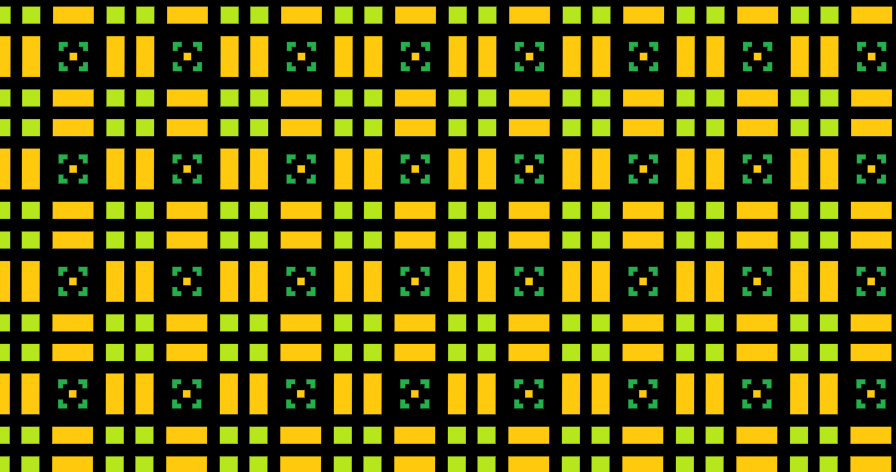
This pattern is drawn by a WebGL 2 fragment shader. Its source:

```glsl
#version 300 es
precision highp float;
// Woven-look grid: yellow bars and lime squares framing green corner brackets on black.

uniform vec2 u_resolution;
out vec4 outColor;

const vec3 BLACK  = vec3(0.0);
const vec3 YELLOW = vec3(1.0, 0.79, 0.055);
const vec3 LIME   = vec3(0.71, 0.905, 0.11);
const vec3 GREEN  = vec3(0.14, 0.69, 0.29);

// Layout, measured in column widths
const float COLUMNS   = 7.857;
const vec2  PITCH     = vec2(1.0, 0.986);
const vec2  FIRST     = vec2(0.636, 0.685);  // centre of the lower left motif
const float SHEAR     = 0.002;               // slight lean of the columns
const vec2  BAR_AT    = vec2(0.370, 0.363);
const vec2  BAR_HALF  = vec2(0.079, 0.075);
const float BAR_REACH = 0.179;               // half the length of a bar

// Signed distance to an axis-aligned box
float boxDistance(vec2 p, vec2 center, vec2 halfSize) {
    vec2 d = abs(p - center) - halfSize;
    return length(max(d, 0.0)) + min(max(d.x, d.y), 0.0);
}

// Signed distance to an L-shaped bracket in the positive quadrant
float bracketDistance(vec2 p, float gap, float inner, float outer) {
    float block = boxDistance(p, vec2(0.5 * (gap + outer)), vec2(0.5 * (outer - gap)));
    float notch = max(p.x, p.y) - inner;
    return max(block, -notch);
}

// Smooth coverage of a shape over one blur width
float coverage(float d, float blur) {
    return clamp(0.5 - d / blur, 0.0, 1.0);
}

vec3 motif(vec2 p, float blur) {
    vec2 q = abs(p);  // four-way mirror symmetry
    float across  = boxDistance(q, vec2(0.0, BAR_AT.y), vec2(BAR_REACH, BAR_HALF.y));
    float upright = boxDistance(q, vec2(BAR_AT.x, 0.0), vec2(BAR_HALF.x, BAR_REACH));
    float dotBox  = boxDistance(q, vec2(0.0), vec2(0.033));
    float square  = boxDistance(q, BAR_AT, BAR_HALF);
    float bracket = bracketDistance(q, 0.049, 0.085, 0.128);

    vec3 color = BLACK;
    color = mix(color, YELLOW, coverage(min(min(across, upright), dotBox), blur));
    color = mix(color, LIME, coverage(square, blur));
    color = mix(color, GREEN, coverage(bracket, blur));
    return color;
}

void main() {
    float unit = COLUMNS / u_resolution.x;  // size of one pixel in column widths
    vec2 p = gl_FragCoord.xy * unit;
    p.x -= SHEAR * p.y;

    // Repeat the motif about its centre
    vec2 cell = (fract((p - FIRST) / PITCH + 0.5) - 0.5) * PITCH;
    outColor = vec4(motif(cell, 1.15 * unit), 1.0);
}
```
